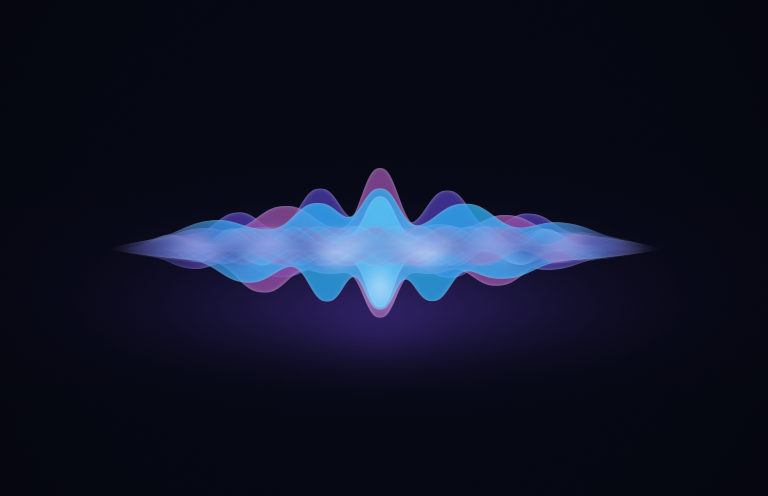
A Shadertoy shader for this background:

```glsl
// Draws a glowing sound wave of translucent ribbons over a dark navy backdrop.
#define CENTER vec2(-0.008, -0.002)
#define HALF_LENGTH 0.56
#define BASE_TOP 0.038
#define BASE_BOTTOM 0.028
#define RIM_WIDTH 0.0022
#define RIM_LIGHT 0.38
#define CORE_LIGHT 0.78
#define VEIL_COUNT 6
#define VEIL_OPACITY 0.26

const vec3 NAVY = vec3(0.021, 0.029, 0.071);
const vec3 VIOLET_GLOW = vec3(0.125, 0.075, 0.245);
const vec3 DEEP_BLUE = vec3(0.21, 0.25, 0.60);
const vec3 LAVENDER = vec3(0.72, 0.66, 0.90);
const vec3 ICE = vec3(0.88, 0.91, 1.00);
const vec3 BRIGHT_CYAN = vec3(0.38, 0.84, 0.99);
const vec3 TINTS[3] = vec3[3](
    vec3(0.27, 0.21, 0.62), vec3(0.58, 0.31, 0.64), vec3(0.17, 0.70, 0.97));
const vec3 OPACITY = vec3(0.84, 0.78, 0.74);

// Five crests per ribbon: position, height, width
const vec3 CRESTS[15] = vec3[15](
    vec3(-0.289, 0.042, 0.052), vec3(-0.121, 0.084, 0.052), vec3(0.0, 0.060, 0.045),
    vec3(0.136, 0.080, 0.054), vec3(0.304, 0.039, 0.058),
    vec3(-0.370, 0.014, 0.050), vec3(-0.192, 0.050, 0.070), vec3(0.0, 0.125, 0.046),
    vec3(0.120, 0.012, 0.040), vec3(0.257, 0.033, 0.064),
    vec3(-0.344, 0.030, 0.075), vec3(-0.126, 0.055, 0.058), vec3(0.0, 0.084, 0.047),
    vec3(0.172, 0.054, 0.072), vec3(0.375, 0.026, 0.075));

// Five troughs per ribbon: position, depth, width
const vec3 TROUGHS[15] = vec3[15](
    vec3(-0.385, 0.024, 0.052), vec3(-0.200, 0.030, 0.060), vec3(0.0, 0.050, 0.040),
    vec3(0.140, 0.030, 0.050), vec3(0.350, 0.020, 0.062),
    vec3(-0.237, 0.063, 0.064), vec3(-0.100, 0.022, 0.050), vec3(0.0, 0.110, 0.043),
    vec3(0.100, 0.022, 0.050), vec3(0.237, 0.048, 0.064),
    vec3(-0.270, 0.044, 0.068), vec3(-0.107, 0.078, 0.045), vec3(0.0, 0.094, 0.040),
    vec3(0.105, 0.077, 0.047), vec3(0.250, 0.034, 0.074));

float hash(vec2 p) {
    vec3 q = fract(p.xyx * 0.1031);
    q += dot(q, q.yzx + 33.33);
    return fract((q.x + q.y) * q.z);
}

float bell(float d, float width) {
    return exp(-d * d / (width * width));
}

// Crest profile with a rounder top and steeper flanks than a bell
float lobe(float d, float width) {
    return exp(-pow(abs(d) / width, 2.5));
}

// Smooth coverage of the side where d is positive
float cover(float d) {
    float w = max(fwidth(d), 0.5 / iResolution.y);
    return smoothstep(-0.6 * w, 0.6 * w, d);
}

// Blends in a translucent band with light rims; returns its coverage
float ribbon(inout vec3 col, float y, float top, float bottom, vec3 tint, float alpha) {
    float upper = top - y;
    float lower = y + bottom;
    float mask = cover(upper) * cover(lower);
    float depth = min(upper / max(fwidth(upper) * iResolution.y, 1.0),
                      lower / max(fwidth(lower) * iResolution.y, 1.0));
    float rim = exp(-max(depth, 0.0) / RIM_WIDTH);
    col = mix(col, mix(tint, ICE, RIM_LIGHT * rim), mask * alpha);
    return mask;
}

void mainImage(out vec4 fragColor, in vec2 fragCoord) {
    vec2 p = (fragCoord - 0.5 * iResolution.xy) / iResolution.y - CENTER;
    float reach = min(abs(p.x - 0.01) / HALF_LENGTH, 1.0);
    float taper = 1.0 - pow(reach, 4.0);
    float endFade = 1.0 - smoothstep(0.55, 1.0, reach);

    // Backdrop and the violet light under the wave
    vec3 col = NAVY * (1.12 - 0.30 * dot(p, p));
    col += VIOLET_GLOW * bell(p.x, 0.40) * bell(p.y + 0.125, 0.100);
    col += VIOLET_GLOW * 0.25 * bell(p.x, 0.12) * bell(p.y + 0.16, 0.08);
    col += VIOLET_GLOW * 0.25 * bell(p.x, 0.48) * bell(p.y, 0.09);

    // Main ribbons, back to front
    float inside = 0.0;
    for (int i = 0; i < 3; i++) {
        float top = BASE_TOP * taper;
        float bottom = BASE_BOTTOM * taper;
        for (int j = 0; j < 5; j++) {
            vec3 c = CRESTS[i * 5 + j];
            vec3 t = TROUGHS[i * 5 + j];
            top += taper * c.y * lobe(p.x - c.x, c.z);
            bottom += taper * t.y * lobe(p.x - t.x, t.z);
        }
        vec3 tint = mix(TINTS[i], TINTS[0], 0.55 * smoothstep(0.35, 1.0, reach));
        float mask = ribbon(col, p.y, top, bottom, tint, OPACITY[i] * endFade);
        inside = max(inside, mask);
    }

    // Dark hollows and bright knots along the axis
    float axis = bell(p.y - 0.004 - 0.008 * cos(p.x * 31.0), 0.027) * inside;
    float wave = 0.5 + 0.5 * cos(p.x * 42.0 + 3.1);
    float knots = bell(p.x + 0.072, 0.050) + bell(p.x - 0.085, 0.062);
    col = mix(col, DEEP_BLUE, 0.60 * axis * (1.0 - wave) * endFade);
    col = mix(col, LAVENDER, 0.60 * axis * wave * endFade);
    col = mix(col, ICE, CORE_LIGHT * axis * min(knots, 1.0));

    // Bright lobe at the heart
    float heartTop = 0.026 + 0.080 * lobe(p.x, 0.038);
    float heartBottom = 0.022 + 0.096 * lobe(p.x, 0.035);
    ribbon(col, p.y, heartTop, heartBottom, BRIGHT_CYAN, 0.55 * bell(p.x, 0.085));
    col = mix(col, ICE, 0.50 * inside * bell(p.x, 0.032) * bell(p.y + 0.080, 0.040));

    // Thin veils that cross inside the wave
    for (int i = 0; i < VEIL_COUNT; i++) {
        float k = float(i);
        float swell = 0.5 + 0.5 * cos(p.x * (29.0 + 4.0 * k) + 1.7 * k);
        float dip = 0.5 + 0.5 * cos(p.x * (33.0 + 3.0 * k) + 2.3 * k);
        float top = taper * (0.010 + 0.036 * swell);
        float bottom = taper * (0.004 + 0.030 * dip);
        vec3 tint = mix(TINTS[1 + i % 2], LAVENDER, 0.40);
        ribbon(col, p.y, top, bottom, tint, VEIL_OPACITY * endFade * (1.0 - 0.6 * axis));
    }

    // Fine grain against banding
    col += (hash(fragCoord) - 0.5) / 255.0;
    fragColor = vec4(clamp(col, 0.0, 1.0), 1.0);
}
```
